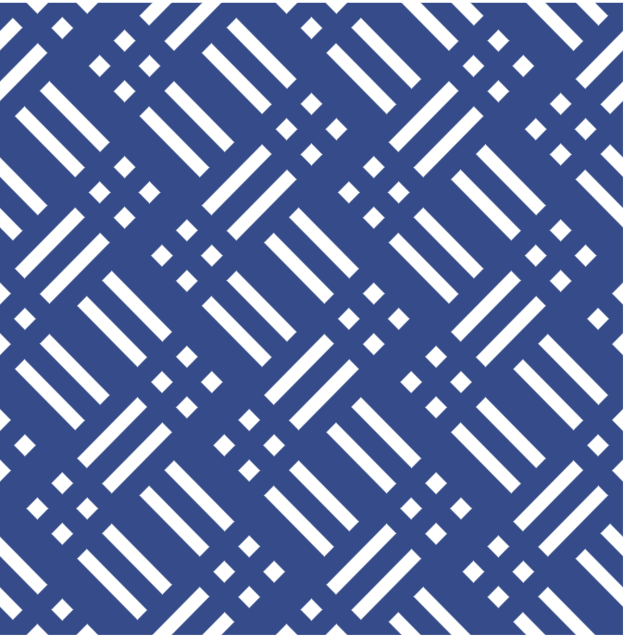
Write a Shadertoy shader that draws this pattern.

```glsl
const vec3 BLUE = vec3(0.21, 0.30, 0.54);
const vec3 WHITE = vec3(1.0);
const float PERIOD = 10.0;                    // lattice steps per repeat
const vec2 SHEET_SIZE = vec2(0.992, 0.9878);  // printed area, as a share of the canvas
const float TOP_MARGIN = 0.0043;
const float SPACING = 0.4;                    // mark offset from the cell centre

float boxDistance(vec2 p, vec2 halfSize) {
    vec2 d = abs(p) - halfSize;
    return length(max(d, 0.0)) + min(max(d.x, d.y), 0.0);
}

// Two parallel bars running along the second axis
float barPair(vec2 p, vec2 halfSize) {
    return boxDistance(vec2(abs(p.x) - SPACING, p.y), halfSize);
}

// Four small squares around the cell centre
float squareCluster(vec2 p, float halfSide) {
    return boxDistance(abs(p) - SPACING, vec2(halfSide));
}

// Picks the motif of a cell from its position along the slanted weave
float weaveDistance(vec2 grid) {
    vec2 diagonal = vec2(grid.x + grid.y, grid.x - grid.y);
    vec2 cell = 2.0 * floor(diagonal * 0.5) + 1.0;
    vec2 local = diagonal - cell;
    vec2 node = 0.5 * vec2(cell.x + cell.y, cell.x - cell.y);

    float phase = mod(node.x + 3.0 * node.y - 3.0 + 0.5, PERIOD) - 0.5;
    float step5 = min(phase, PERIOD - phase);  // 0, 2 or 4
    vec2 barSize = vec2(0.154, 0.967);

    if (step5 < 1.0) return barPair(local, barSize);
    if (step5 < 3.0) return squareCluster(local, 0.174);
    return barPair(local.yx, barSize);
}

float coverage(float dist, float blur) {
    return 1.0 - smoothstep(-blur, blur, dist);
}

void mainImage(out vec4 fragColor, in vec2 fragCoord) {
    // Lattice coordinates, counted from the top left of the sheet
    vec2 uv = fragCoord / iResolution.xy;
    vec2 grid = vec2(uv.x, 1.0 - uv.y - TOP_MARGIN) / SHEET_SIZE * PERIOD;
    float pixel = PERIOD / (SHEET_SIZE.y * iResolution.y);

    float marks = coverage(weaveDistance(grid), 1.414 * pixel);

    // White margins at the top, right and bottom
    float outside = max(grid.x - PERIOD, max(-grid.y, grid.y - PERIOD));
    float sheet = coverage(outside, 0.7 * pixel);

    fragColor = vec4(mix(WHITE, mix(BLUE, WHITE, marks), sheet), 1.0);
}
```
